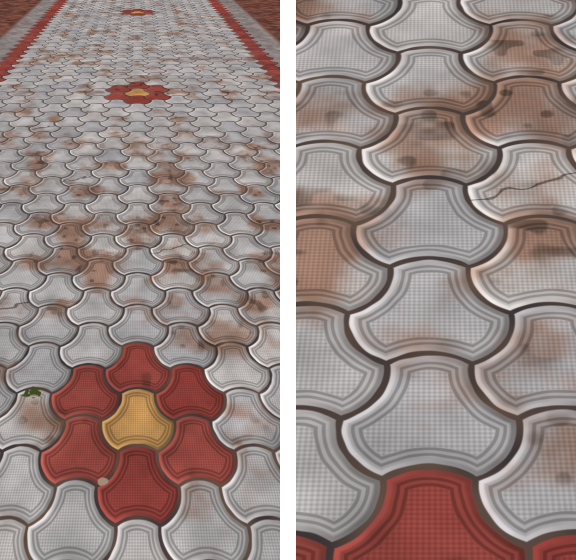
Left: the whole. Right: its middle third, enlarged.
This texture is drawn by a Shadertoy shader. Its source:

```glsl
float hash(vec2 p) {
    return fract(sin(dot(p, vec2(127.1, 311.7))) * 43758.5453);
}

float noise(vec2 p) {
    vec2 i = floor(p), f = fract(p);
    f = f * f * (3.0 - 2.0 * f);
    return mix(mix(hash(i), hash(i + vec2(1, 0)), f.x),
               mix(hash(i + vec2(0, 1)), hash(i + 1.0), f.x), f.y);
}

float fbm(vec2 p) {
    float sum = 0.0, amp = 0.5;
    for (int i = 0; i < 4; i++) {
        sum += amp * noise(p);
        p = p * 2.03 + 17.3;
        amp *= 0.5;
    }
    return sum / 0.94;
}

// Unit direction of one of the three convex sides
vec2 lobeDir(int k) {
    float a = radians(90.0 + 120.0 * float(k));
    return vec2(cos(a), sin(a));
}

// Depth inside a paver with alternating convex and concave arcs
float paverDepth(vec2 p) {
    float depth = 1.0;
    for (int k = 0; k < 3; k++) {
        vec2 d = lobeDir(k);
        depth = min(depth, length(p + 0.867 * d) - 0.467);
        if (dot(p, d) > 0.866 * length(p))
            depth = min(depth, 0.467 - length(p - 0.133 * d));
    }
    return depth;
}

// Centre of the paver that owns a point: nearest hexagon, then bulging neighbours
vec2 paverCentre(vec2 p) {
    vec2 grid = vec2(1.732, 1.0);
    vec2 a = round(p / grid) * grid;
    vec2 b = (floor(p / grid) + 0.5) * grid;
    vec2 centre = distance(p, a) < distance(p, b) ? a : b;
    vec2 owner = centre;
    for (int k = 0; k < 3; k++) {
        vec2 d = lobeDir(k);
        if (length(p - centre + 0.867 * d) < 0.467) owner = centre - d;
    }
    return owner;
}

float lineAt(float depth, float at, float w) {
    return 1.0 - smoothstep(0.006, 0.014 + w, abs(depth - at));
}

vec3 paving(vec2 uv) {
    // Ground plane: one unit is the distance between rows
    float s = 2.31 - uv.y;
    vec2 g = vec2((uv.x - 0.492) * 8.02 / s, 15.85 / s - 8.745);
    float w = min(8.0 / (s * s * iResolution.y) + 2.0 / (s * iResolution.x), 0.04);

    vec2 centre = paverCentre(g);
    vec2 p = g - centre;
    vec2 id = round(centre * vec2(1.1547, 2.0));
    float depth = paverDepth(p) + 0.012 * (noise(g * 9.0) - 0.5);
    float shade = hash(id + 3.0), grime = fbm(g * 2.3 + 5.0);

    // Paver colour: grey field, three flowers, two side bands
    float ring = min(length(centre), min(length(centre - vec2(0, 16)), length(centre - vec2(0, 36))));
    float column = abs(id.x);
    bool red = (ring > 0.5 && ring < 1.2) || column == 8.0;
    vec3 col = mix(vec3(0.64, 0.63, 0.64), vec3(0.72, 0.70, 0.69), shade);
    if (red) col = mix(vec3(0.52, 0.23, 0.21), vec3(0.59, 0.29, 0.26), shade);
    if (ring < 0.5) col = vec3(0.74, 0.56, 0.34);

    // Rust and dirt
    float patchy = 0.18 * exp(-dot(g - vec2(0.5, 6.2), g - vec2(0.5, 6.2)) / 7.0);
    float rust = smoothstep(0.52, 0.82, fbm(g * 1.25 + 31.0) + patchy);
    col = mix(col, vec3(0.55, 0.39, 0.31), rust * (red ? 0.25 : 0.75));
    col *= 0.80 + 0.36 * grime;
    col *= 1.0 - 0.3 * smoothstep(0.68, 0.85, noise(g * 6.0 + 40.0)) * rust;

    // Raised dots inside two engraved outlines
    float near = 1.0 - smoothstep(0.015, 0.04, w);
    float dots = sin((g.x + g.y) * 88.0) * sin((g.x - g.y) * 88.0);
    col *= 1.0 + 0.11 * dots * near * smoothstep(0.15, 0.17, depth);
    col *= 1.0 - 0.22 * near * (lineAt(depth, 0.095, w) + lineAt(depth, 0.145, w));

    // Cracks on a few pavers
    float crack = abs(p.y - 0.4 * p.x - 0.16 * (noise(g * 8.0) - 0.5));
    if (hash(id + 71.0) > 0.965) col *= 0.6 + 0.4 * smoothstep(0.006, 0.02 + w, crack);

    // Bevel lit from the left, then the joint
    float rim = smoothstep(0.015, 0.03, depth) * (1.0 - smoothstep(0.045, 0.075, depth));
    col *= 1.0 - 0.28 * rim * clamp(p.x * 2.5, -1.0, 1.0);
    vec3 joint = mix(vec3(0.21, 0.19, 0.20), vec3(0.40, 0.32, 0.27), noise(g * 3.0));
    col = mix(joint, col, smoothstep(0.018 - w, 0.026 + w, depth));

    // Cement strips and earth beyond the bands
    if (column > 8.0) col = mix(col, vec3(0.50, 0.46, 0.45) * (0.75 + 0.5 * grime), 0.75);
    float earth = smoothstep(8.6, 9.0, abs(g.x) + 0.4 * (grime - 0.5));
    col = mix(col, vec3(0.43, 0.27, 0.23) * (0.5 + grime), earth);

    // Grass tuft and pebble
    float tuft = length((g - vec2(-1.76, 0.53)) * vec2(1.0, 1.8)) + 0.22 * noise(g * 22.0);
    col = mix(vec3(0.25, 0.29, 0.13), col, smoothstep(0.21, 0.27, tuft));
    float pebble = length((g - vec2(-0.5, -0.93)) * vec2(1.0, 1.3)) + 0.03 * noise(g * 15.0);
    col = mix(vec3(0.62, 0.55, 0.47), col, smoothstep(0.08, 0.10, pebble));
    return col;
}

void mainImage(out vec4 fragColor, in vec2 fragCoord) {
    // Extra samples down the page, where perspective squeezes the rows
    vec3 sum = vec3(0);
    for (int i = 0; i < 8; i++) {
        vec2 offset = vec2(float(i % 2) / 2.0 - 0.25, (float(i / 2) - 1.5) / 4.0);
        sum += paving((fragCoord + offset) / iResolution.xy * vec2(1, 2));
    }
    fragColor = vec4(sum / 8.0, 1.0);
}
```
